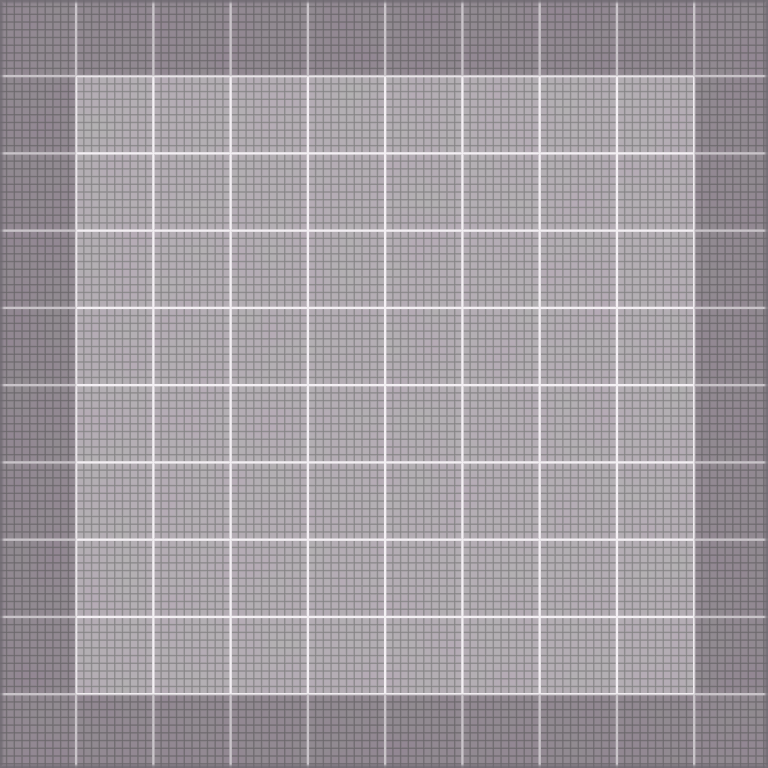
Give the GLSL for this pattern, as a Shadertoy shader.

```glsl
// Grey graph paper: fine dark grid, bright ruled squares and a shaded margin.

const float CELL = 0.1006;
const vec2 CENTER = vec2(0.5015, 0.4985);

vec2 hashGradient(vec2 p) {
    float a = 6.2832 * fract(sin(dot(p, vec2(127.1, 311.7))) * 43758.5);
    return vec2(cos(a), sin(a));
}

float gradientNoise(vec2 p) {
    vec2 i = floor(p), f = fract(p);
    vec2 u = f * f * (3.0 - 2.0 * f);
    vec2 e = vec2(0.0, 1.0);
    float low = mix(dot(hashGradient(i), f),
                    dot(hashGradient(i + e.yx), f - e.yx), u.x);
    float high = mix(dot(hashGradient(i + e.xy), f - e.xy),
                     dot(hashGradient(i + e.yy), f - e.yy), u.x);
    return mix(low, high, u.y);
}

// Pixel coverage of lines repeated along both axes
vec2 ruledLines(vec2 p, float spacing, float width, float pixel) {
    vec2 d = abs(fract(p / spacing + 0.5) - 0.5) * spacing;
    vec2 covered = min(d + 0.5 * pixel, 0.5 * width) - max(d - 0.5 * pixel, -0.5 * width);
    return clamp(covered / pixel, 0.0, 1.0);
}

void mainImage(out vec4 fragColor, in vec2 fragCoord) {
    float pixel = 1.0 / min(iResolution.x, iResolution.y);
    vec2 uv = fragCoord / iResolution.xy;
    vec2 p = uv - CENTER;

    // Paper with a faint pink and grey mottling
    float mottle = gradientNoise(uv * 21.0) + 0.5 * gradientNoise(uv * 47.0);
    vec3 color = vec3(0.705, 0.680, 0.705) + mottle * vec3(0.008, -0.016, 0.010);

    // Fine grid
    vec2 fine = ruledLines(p, CELL * 0.1, 0.0019, pixel);
    float fineInk = max(fine.x, fine.y) + 0.25 * min(fine.x, fine.y);
    color = mix(color, vec3(0.525, 0.520, 0.525), 0.82 * fineInk);

    // Shaded margin outside the central eight squares
    vec2 q = abs(p) - 4.0 * CELL;
    float margin = smoothstep(-pixel, pixel, max(q.x, q.y));
    color *= mix(vec3(1.0), vec3(0.81, 0.79, 0.81), margin);

    // Bright ruled squares
    vec2 ruled = ruledLines(p, CELL, 0.0031, pixel);
    vec3 lineColor = mix(vec3(0.955, 0.940, 0.955), vec3(0.79, 0.77, 0.79), margin);
    color = mix(color, lineColor, max(ruled.x, ruled.y));

    // Dark rim
    vec2 toEdge = min(uv, 1.0 - uv);
    float rim = 1.0 - smoothstep(0.001, 0.006, min(toEdge.x, toEdge.y));
    color = mix(color, vec3(0.43, 0.41, 0.44), 0.8 * rim);

    fragColor = vec4(color, 1.0);
}
```
